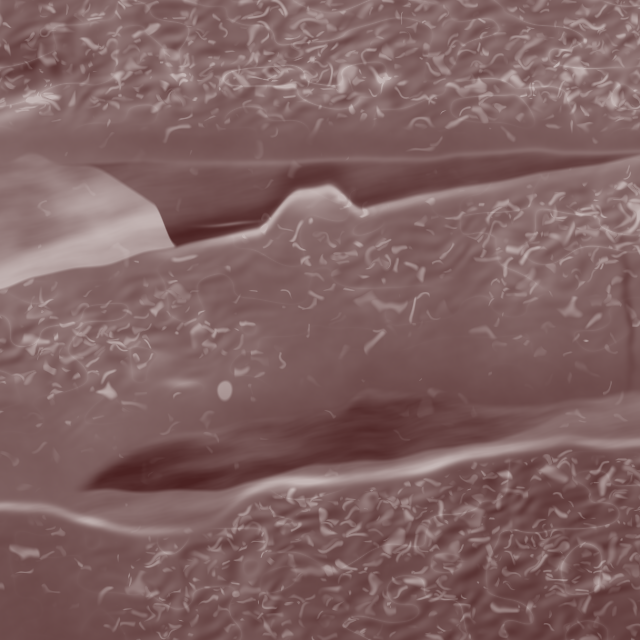
This texture is drawn by a Shadertoy shader. Its source:

```glsl
// Stacked slabs of moist, marbled tissue with dark gaps, pale rims and wet glints.

const vec3 DEEP = vec3(0.295, 0.135, 0.135); // tone 0: shadow
const vec3 PALE = vec3(0.77, 0.715, 0.71);   // tone 1: fat and glints
const float EDGE_SOFT = 0.004;
const float WOBBLE = 0.012;
const float GLINT_GAIN = 0.42;
const float RELIEF_GAIN = 0.4;
const float VEIN_GAIN = 0.3;

float hash(vec2 p) { return fract(sin(dot(p, vec2(127.1, 311.7))) * 43758.5453); }

float noise(vec2 p) {
    vec2 i = floor(p), f = fract(p);
    f = f * f * (3.0 - 2.0 * f);
    return mix(mix(hash(i), hash(i + vec2(1, 0)), f.x),
               mix(hash(i + vec2(0, 1)), hash(i + vec2(1, 1)), f.x), f.y);
}

// Layered noise centred on zero
float fbm(vec2 p) {
    float sum = -0.47, amp = 0.5;
    for (int i = 0; i < 4; i++) {
        sum += amp * noise(p);
        p = mat2(1.6, 1.2, -1.2, 1.6) * p + 7.3;
        amp *= 0.5;
    }
    return sum;
}

float ss(float a, float b, float x) { return smoothstep(a, b, x); }
float above(float d) { return ss(-EDGE_SOFT, EDGE_SOFT, d); }
float ridge(float d, float w) { return exp(-d * d / (w * w)); }
float blob(vec2 p, float x, float y, float w, float h) {
    vec2 d = (p - vec2(x, y)) / vec2(w, h);
    return exp(-dot(d, d));
}

// Boundary heights
float midRoof(float x) {
    return 0.551 + 0.208 * x + 0.048 * (ss(0.4, 0.47, x) - ss(0.51, 0.57, x))
         + 0.01 * ss(0.2, 0.3, x) * ss(0.8, 0.6, x);
}
float midFloor(float x) {
    return 0.25 + 0.06 * ss(0.12, 0.24, x) + 0.04 * ss(0.2, 0.5, x)
         + 0.035 * ss(0.52, 0.58, x) - 0.02 * ss(0.6, 0.75, x) + 0.025 * ss(0.85, 1.0, x);
}
float shelfRoof(float x) {
    return 0.236 + 0.035 * ss(0.35, 0.5, x) + 0.03 * ss(0.5, 0.75, x) + 0.078 * ss(0.7, 1.0, x);
}
float lowRoof(float x) {
    return 0.208 - 0.03 * ss(0.08, 0.19, x) + 0.072 * ss(0.28, 0.45, x) + 0.064 * ss(0.5, 0.9, x);
}

// Short, curled wet glints, one per grid cell
float glints(vec2 p, float scale, float density) {
    vec2 q = p * scale;
    q += 1.3 * vec2(noise(q * 1.1), noise(q * 1.1 + 31.0));
    float sum = 0.0;
    for (int k = 0; k < 9; k++) {
        vec2 id = floor(q) + vec2(k % 3 - 1, k / 3 - 1);
        float pick = hash(id + 3.7), size = hash(id + 9.1);
        float turn = 1.6 * hash(id + 5.3) - 0.5;
        vec2 dir = vec2(cos(turn), sin(turn));
        vec2 d = q - id - vec2(hash(id), hash(id + 17.0));
        d -= dir * clamp(dot(d, dir), -0.5 * size, 0.5 * size);
        float lit = ss(pick - 0.08, pick + 0.08, density) * (0.4 + 0.6 * hash(id + 23.0));
        sum = max(sum, lit * ss(0.24 + 0.1 * size, 0.02, length(d)));
    }
    return sum;
}

void mainImage(out vec4 fragColor, in vec2 fragCoord) {
    vec2 p = fragCoord / iResolution.xy;
    float x = p.x, y = p.y + WOBBLE * (noise(p * vec2(18, 9)) - 0.5);
    float topFloor = 0.738 + 0.025 * x;
    float roof = midRoof(x), depth = roof - y, rise = y - midFloor(x), sink = lowRoof(x) - y;
    float cloud = fbm(p * vec2(6, 9));
    float streak = fbm(vec2(x * 7.0, (y - 0.2 * x) * 38.0));

    // Lower slab, shelf and middle slab
    float low = 0.32 + 0.06 * ss(0.06, 0.0, sink) - 0.08 * ss(0.4, 0.9, x);
    float mid = 0.42 + 0.06 * ss(0.15, 0.0, depth) - 0.11 * ss(0.09, 0.0, rise) * ss(0.1, 0.4, x);
    float inMid = mix(above(-sink), ss(-0.006, 0.008, rise), ss(0.09, 0.15, x));
    float tone = mix(mix(low, 0.45 + 0.35 * streak, above(-sink)), mid, inMid);

    // Lower gap with a dim fold
    float gap = above(y - shelfRoof(x)) * ss(0.016, -0.016, rise) * ss(0.11, 0.16, x) * ss(0.95, 0.78, x);
    float pit = 0.19 + 0.5 * streak - 0.15 * blob(p, 0.22, 0.25, 0.16, 0.028)
              + 0.14 * blob(p, 0.34, 0.315, 0.1, 0.022) + 0.1 * ss(0.65, 0.85, x);
    tone = mix(tone, pit, gap);

    // Upper gap and top slab
    float hollow = mix(0.11 + 0.09 * ss(0.45, 0.7, x), 0.33, ss(0.0, 0.07, -depth)) + 0.25 * streak;
    hollow -= 0.12 * blob(p, 0.36, 0.655, 0.09, 0.022);
    hollow += 0.4 * ridge(y - 0.628 - 0.07 * x, 0.003) * ridge(x - 0.36, 0.04);
    tone = mix(tone, hollow, above(-depth));
    float top = 0.43 - 0.06 * ridge(y - 0.775, 0.025) + 0.09 * ss(0.3, 0.0, x) * ss(0.9, 0.8, y);
    tone = mix(tone, top, above(y - max(topFloor, roof)));
    tone += 0.13 * ridge(y - topFloor, 0.006) * ss(0.15, 0.4, x);

    // Pale fold at the left
    float foldTop = 0.74 + 0.02 * ridge(x - 0.05, 0.03) - 0.07 * ss(0.13, 0.27, x) - 0.05 * ss(0.24, 0.275, x);
    float foldTone = mix(0.57 + 0.6 * cloud, 0.88, ss(0.014, -0.014, y - 0.588 - 0.36 * x));
    tone = mix(tone, foldTone + 0.3 * streak, above(foldTop - y) * above(-depth) * above(0.274 - x));

    // Bright rims, broken up by the streaks
    float broken = 1.0 + 1.6 * streak;
    tone += 0.34 * broken * ridge(depth - 0.006, 0.01) * ss(0.2, 0.3, x) * (1.0 - 0.6 * ss(0.6, 0.85, x));
    tone += 0.24 * blob(p, 0.49, 0.683, 0.05, 0.02) * above(depth);
    tone += 0.4 * broken * ridge(sink - 0.004, 0.008) * (1.0 - 0.8 * ridge(x - 0.32, 0.06));
    tone += 0.34 * broken * ridge(x - 0.54, 0.16) * ridge(y - 0.165 - 0.165 * x, 0.014);

    // Wetness drives glints, relief and veins
    float wetMid = ss(0.015, 0.05, depth) * ss(0.26, 0.09, depth) * (1.0 - 0.65 * ridge(x - 0.47, 0.1));
    wetMid = max(wetMid, 0.75 * blob(p, 0.93, 0.48, 0.06, 0.05));
    wetMid = max(wetMid, 0.2 * ss(0.03, 0.1, rise) * above(depth) * inMid);
    float wetLow = ss(0.008, 0.04, sink) * (0.15 + 0.75 * ss(0.12, 0.32, x));
    float wet = max(max(ss(0.78, 0.85, y), 0.85 * wetMid), wetLow);
    wet = clamp(wet * (0.65 + 1.3 * cloud), 0.0, 1.0);
    vec2 warp = p + 0.035 * vec2(noise(p * 13.0), noise(p * 13.0 + 40.0));
    vec2 grain = vec2(warp.x, warp.y - 0.2 * warp.x) * vec2(42, 70);
    float relief = noise(grain) - noise(grain + vec2(0.35, -0.5));
    float vein = pow(1.0 - abs(2.0 * noise(warp * vec2(17, 30)) - 1.0), 9.0);
    tone += wet * (RELIEF_GAIN * relief + VEIN_GAIN * vein);
    tone += GLINT_GAIN * max(glints(p, 36.0, wet * 0.7), 0.8 * glints(p + 0.37, 58.0, wet * 0.85));

    // Cavity, pale smears, nodules and crease
    tone -= 0.22 * blob(p, 0.055, 0.895, 0.065, 0.04);
    tone += 0.26 * ridge(y - 0.815 - 0.5 * x, 0.02) * ss(0.14, 0.08, x);
    tone += 0.3 * blob(p, 0.6, 0.876, 0.032, 0.011);
    tone += 0.36 * ss(0.3, 0.6, blob(warp, 0.37, 0.395, 0.02, 0.018));
    tone += 0.28 * blob(p, 0.285, 0.401, 0.026, 0.008);
    tone -= 0.17 * blob(p + 0.05 * cloud, 0.978, 0.53, 0.007, 0.11);

    tone += 0.2 * cloud + 0.03 * fbm(p * 70.0);
    fragColor = vec4(mix(DEEP, PALE, clamp(tone, 0.0, 1.0)), 1.0);
}
```
